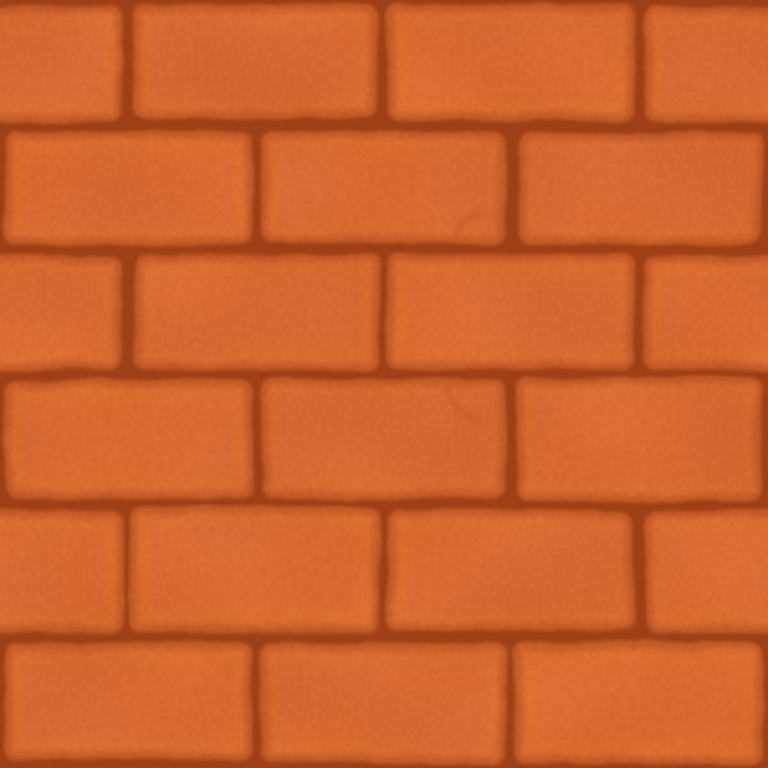
Reproduce this texture procedurally as a Shadertoy shader.

```glsl
const vec2 GRID = vec2(3.0, 6.0);            // bricks across and down
const vec3 MORTAR = vec3(0.625, 0.248, 0.088);
const vec3 EDGE = vec3(0.755, 0.350, 0.145);
const vec3 FACE_ORANGE = vec3(0.855, 0.423, 0.190);
const vec3 FACE_RED = vec3(0.832, 0.402, 0.205);
const float CORNER_RADIUS = 0.022;
const float ROW_SWELL = 0.035;               // uneven row heights
const float WARP = 0.0045;                   // bend of the joints
const float ROUGHNESS = 0.0032;              // wear of the brick rims
const float SIZE_JITTER = 0.0045;
const float GRAIN = 0.018;
const float CHIP_CHANCE = 0.2;
const float TAU = 6.2831853;

vec2 hash2(vec2 p) {
    vec3 q = fract(p.xyx * vec3(0.1031, 0.1030, 0.0973));
    q += dot(q, q.yzx + 33.33);
    return fract((q.xx + q.yz) * q.zy);
}

vec2 gradientAt(vec2 cell, vec2 period) {
    float angle = TAU * hash2(mod(cell, period) + 7.0).x;
    return vec2(cos(angle), sin(angle));
}

// Gradient noise that wraps after one canvas
float noise(vec2 uv, vec2 period) {
    vec2 p = uv * period;
    vec2 i = floor(p), f = p - i;
    vec2 u = f * f * f * (f * (f * 6.0 - 15.0) + 10.0);
    vec2 e = vec2(1.0, 0.0);
    float a = dot(gradientAt(i, period), f);
    float b = dot(gradientAt(i + e.xy, period), f - e.xy);
    float c = dot(gradientAt(i + e.yx, period), f - e.yx);
    float d = dot(gradientAt(i + e.xx, period), f - e.xx);
    return mix(mix(a, b, u.x), mix(c, d, u.x), u.y);
}

float roundedBox(vec2 p, vec2 halfSize, float radius) {
    vec2 q = abs(p) - halfSize + radius;
    return length(max(q, 0.0)) + min(max(q.x, q.y), 0.0) - radius;
}

// Soft curved scratch starting at one corner of some bricks
float chipMark(vec2 p, vec2 id, vec2 halfSize) {
    vec2 rnd = hash2(id + 31.0);
    vec2 side = sign(hash2(id + 53.0) - 0.5);
    vec2 q = p - side * (halfSize - vec2(0.035, 0.01));
    float ring = abs(length(q) - mix(0.035, 0.05, rnd.y));
    float fade = 1.0 - smoothstep(0.01, 0.05, abs(q.x + side.x * 0.03));
    return step(rnd.x, CHIP_CHANCE) * fade * (1.0 - smoothstep(0.0, 0.009, ring));
}

void mainImage(out vec4 fragColor, in vec2 fragCoord) {
    vec2 uv = fragCoord / iResolution.xy;

    // Hand-laid joints
    vec2 warped = uv + WARP * vec2(noise(uv, vec2(8.0)), noise(uv + 0.37, vec2(9.0)));
    warped.y -= ROW_SWELL / GRID.y * (1.0 - cos(TAU * uv.y));

    // Running bond: every other row moves by half a brick
    vec2 g = warped * GRID;
    g.x += 0.5 * mod(floor(g.y), 2.0);
    vec2 id = mod(floor(g), GRID);
    vec2 p = (fract(g) - 0.5) / GRID;

    // Depth inside the brick, zero on the joint line
    vec2 rnd = hash2(id + 3.0);
    vec2 halfSize = 0.5 / GRID - SIZE_JITTER * (rnd - 0.5);
    vec2 shift = SIZE_JITTER * (hash2(id + 17.0) - 0.5);
    float depth = -roundedBox(p - shift, halfSize, CORNER_RADIUS);
    depth += ROUGHNESS * (noise(uv, vec2(17.0)) + 0.6 * noise(uv, vec2(43.0)));

    // Painted face with broad tonal patches
    float patches = noise(uv + 0.21, vec2(5.0, 7.0));
    float redness = clamp(0.45 + 0.7 * (rnd.x - 0.5) + 0.8 * patches, 0.0, 1.0);
    vec3 face = mix(FACE_ORANGE, FACE_RED, redness);
    face += 0.025 * noise(uv + 0.63, vec2(6.0, 9.0));
    float rim = smoothstep(0.014, 0.024, depth) * (1.0 - smoothstep(0.024, 0.042, depth));
    face += vec3(0.004, 0.008, -0.012) * rim;

    // Soft steps from mortar to rim to face
    float softness = 0.014 + 0.006 * noise(uv + 0.11, vec2(14.0));
    vec3 color = mix(MORTAR, EDGE, smoothstep(0.002, 0.0105, depth));
    color = mix(color, face, smoothstep(0.007, 0.009 + softness, depth));
    color = mix(color, EDGE, 0.5 * chipMark(p, id, halfSize) * smoothstep(0.006, 0.012, depth));

    // Fine grain, stronger on the bricks
    float grain = noise(uv, vec2(150.0)) + 0.6 * noise(uv, vec2(83.0));
    color += GRAIN * grain * mix(0.3, 1.0, smoothstep(0.004, 0.016, depth));

    fragColor = vec4(clamp(color, 0.0, 1.0), 1.0);
}
```
